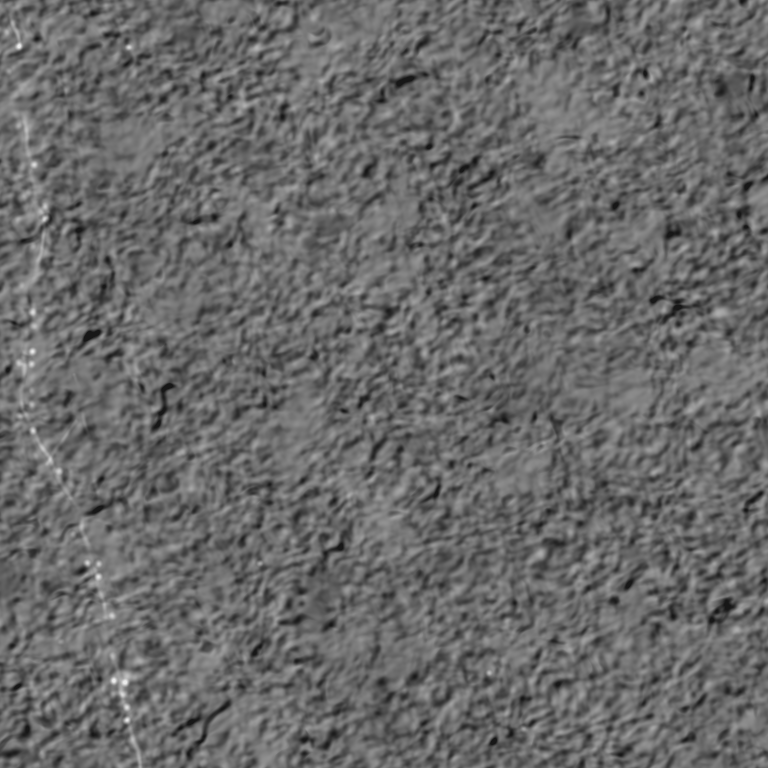
This texture is drawn by a Shadertoy shader. Its source:

```glsl
// Grey weathered rock plain with fine lit relief, ragged scarps, pits and a pale speckled vein.

#define BASE_TONE 0.418
#define RELIEF_GAIN 0.24
#define BLOTCH_GAIN 0.19
#define GRAIN_FREQ 46.0
#define GRAIN_ANGLE 0.50
#define LIGHT_STEP 0.0029
#define PATCH_LIFT 0.060
#define SCARP_DEPTH 0.27
#define PIT_DEPTH 0.23
#define VEIN_LIFT 0.16
#define SPECK_LIFT 0.45

vec2 hash2(vec2 p) {
    vec3 q = fract(p.xyx * vec3(0.1031, 0.1030, 0.0973));
    q += dot(q, q.yzx + 33.33);
    return fract((q.xx + q.yz) * q.zy);
}

vec2 gradientAt(vec2 cell) {
    float a = 6.28318 * hash2(cell).x;
    return vec2(cos(a), sin(a));
}

float gradientNoise(vec2 p) {
    vec2 i = floor(p), f = fract(p);
    vec2 u = f * f * f * (f * (f * 6.0 - 15.0) + 10.0);
    vec2 e = vec2(0.0, 1.0);
    float low = mix(dot(gradientAt(i), f), dot(gradientAt(i + e.yx), f - e.yx), u.x);
    float high = mix(dot(gradientAt(i + e), f - e), dot(gradientAt(i + 1.0), f - 1.0), u.x);
    return mix(low, high, u.y);
}

float fbm(vec2 p) {
    return gradientNoise(p) + 0.5 * gradientNoise(p * 2.1 + 17.3)
         + 0.25 * gradientNoise(p * 4.3 + 41.7);
}

// Rock height in grain-aligned coordinates
float height(vec2 p) {
    vec2 q = p * vec2(0.9, 1.0) * GRAIN_FREQ;
    return gradientNoise(q) + 0.75 * gradientNoise(q * 2.03 + 9.1)
         + 0.12 * gradientNoise(q * 3.6 + 27.4);
}

// Blotches that do not depend on the light
float blotches(vec2 p) {
    vec2 q = p * vec2(50.0, 64.0);
    return gradientNoise(q + 3.0) + 0.7 * gradientNoise(q * 1.75 + 61.0);
}

// Low plateaus whose ragged edges form scarps
float plateau(vec2 p) {
    float h = fbm(p * vec2(8.0, 11.0) + 20.0) + 0.18 * gradientNoise(p * 52.0 + 5.0);
    return smoothstep(-0.09, 0.09, h) + smoothstep(0.30, 0.46, h);
}

// Irregular hollows
float pits(vec2 p) {
    return smoothstep(0.2, 0.52, gradientNoise(p * vec2(44.0, 54.0) + 77.0));
}

// Soft round specks, one jittered candidate per cell
float specks(vec2 p, float freq, float share) {
    vec2 cell = floor(p * freq);
    vec2 pick = hash2(cell + 71.0);
    vec2 centre = 0.4 + 0.2 * hash2(cell + 13.0);
    float d = length(fract(p * freq) - centre);
    return step(pick.x, share) * (0.4 + 0.6 * pick.y) * (1.0 - smoothstep(0.0, 0.4, d));
}

float segmentDistance(vec2 p, vec2 a, vec2 b) {
    vec2 pa = p - a, ba = b - a;
    return length(pa - ba * clamp(dot(pa, ba) / dot(ba, ba), 0.0, 1.0));
}

// Distance to the bent vein along the left side
float veinDistance(vec2 p) {
    vec2 path[7] = vec2[7](vec2(0.008, 1.02), vec2(0.055, 0.70), vec2(0.035, 0.56),
        vec2(0.03, 0.47), vec2(0.105, 0.33), vec2(0.155, 0.13), vec2(0.185, -0.02));
    float d = 1.0;
    for (int i = 0; i < 6; i++) d = min(d, segmentDistance(p, path[i], path[i + 1]));
    return d;
}

void mainImage(out vec4 fragColor, in vec2 fragCoord) {
    vec2 uv = fragCoord / iResolution.xy;
    vec2 bend = vec2(fbm(uv * 9.0 + 3.0), fbm(uv * 9.0 + 50.0));
    vec2 p = uv + 0.010 * bend;

    // Grain axes, with light falling across them
    float c = cos(GRAIN_ANGLE), s = sin(GRAIN_ANGLE);
    vec2 g = vec2(c * p.x + s * p.y, c * p.y - s * p.x);
    vec2 light = vec2(-0.35, 0.94) * LIGHT_STEP;

    // Smooth patches, pale or dusky, where the relief fades
    float ragged = 0.25 * gradientNoise(uv * 40.0 + 12.0);
    float pale = smoothstep(0.18, 0.42, fbm(p * 9.0 + 5.0) + ragged);
    float dusky = smoothstep(0.38, 0.56, fbm(p * 6.0 + 90.0) + ragged);
    float rough = 1.0 + 0.4 * gradientNoise(uv * 5.0 + 31.0);
    rough *= 1.0 - 0.55 * max(pale, dusky);

    // Lit relief and blotches, deeper in shade than in light
    float relief = RELIEF_GAIN * (height(g - light) - height(g + light));
    relief += BLOTCH_GAIN * blotches(g);
    relief *= rough * (relief < 0.0 ? 1.05 : 0.85);
    float tone = BASE_TONE + relief + PATCH_LIFT * pale - 0.06 * dusky;
    tone += 0.05 * gradientNoise(uv * 4.0 + 8.0) + 0.05 * fbm(p * 13.0 + 33.0);

    // Broken scarps, dark in shade with a faint lit side
    float broken = smoothstep(-0.05, 0.3, fbm(p * 12.0 + 63.0));
    float scarp = plateau(g - 1.3 * light) - plateau(g + 1.3 * light);
    tone += broken * (0.07 * max(scarp, 0.0) + SCARP_DEPTH * min(scarp, 0.0));

    // Clustered pits with lit lower rims
    float cluster = smoothstep(-0.1, 0.45, fbm(uv * 10.0 + 44.0));
    tone += cluster * (0.08 * pits(g + 1.8 * light) - PIT_DEPTH * pits(g));

    // Pale broken vein, thin branches and bright specks
    vec2 v = uv + 0.008 * bend + 0.004 * vec2(gradientNoise(uv * 34.0), 0.0);
    float d = veinDistance(v);
    float branch = min(segmentDistance(v, vec2(0.10, 0.51), vec2(0.13, 0.34)),
                       segmentDistance(v, vec2(0.06, 0.40), vec2(0.10, 0.45)));
    float fade = smoothstep(-0.35, 0.4, gradientNoise(uv * 24.0));
    tone += VEIN_LIFT * fade * (1.0 - smoothstep(0.0, 0.005, d));
    tone += 0.10 * fade * (1.0 - smoothstep(0.0, 0.004, branch));
    float nearVein = 1.0 - smoothstep(0.006, 0.024, d);
    tone += 0.06 * nearVein * fade;
    tone += SPECK_LIFT * nearVein * specks(uv, 58.0, 0.36);
    tone += 0.3 * specks(uv + 0.37, 70.0, 0.001);

    fragColor = vec4(vec3(clamp(tone, 0.09, 0.92)), 1.0);
}
```
